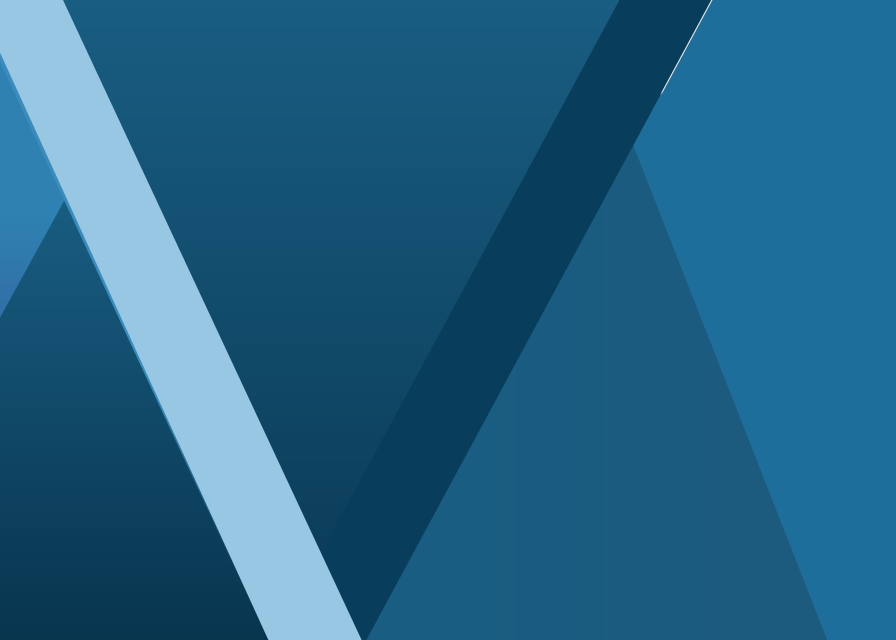
This background is drawn by a Shadertoy shader. Its source:

```glsl
const vec3 STEEL_BLUE = vec3(0.098, 0.365, 0.510);
const vec3 DEEP_NAVY  = vec3(0.030, 0.205, 0.305);
const vec3 BAND_NAVY  = vec3(0.031, 0.239, 0.361);
const vec3 PANEL_BLUE = vec3(0.118, 0.431, 0.612);
const vec3 DUSK_BLUE  = vec3(0.110, 0.353, 0.494);
const vec3 PALE_BLUE  = vec3(0.592, 0.780, 0.890);
const vec3 BRIGHT_BLUE = vec3(0.180, 0.505, 0.690);
const vec3 VIOLET_BLUE = vec3(0.196, 0.435, 0.655);
const vec3 RIM_BLUE   = vec3(0.230, 0.550, 0.740);

// Horizontal offset from a line given by its x at the bottom and top
float lineOffset(vec2 uv, float bottomX, float topX) {
    return uv.x - mix(bottomX, topX, uv.y);
}

// Smooth coverage of the area right of a line
float rightOf(vec2 uv, float bottomX, float topX, vec2 resolution) {
    vec2 gradient = vec2(1.0, bottomX - topX) / resolution;
    return clamp(lineOffset(uv, bottomX, topX) / length(gradient) + 0.5, 0.0, 1.0);
}

// Vertical shade between two heights
vec3 verticalShade(vec3 low, vec3 high, float y, float lowY, float highY) {
    return mix(low, high, clamp((y - lowY) / (highY - lowY), 0.0, 1.0));
}

void mainImage(out vec4 fragColor, in vec2 fragCoord) {
    vec2 res = iResolution.xy;
    vec2 uv = fragCoord / res;

    // Central field
    vec3 color = verticalShade(DEEP_NAVY, STEEL_BLUE, uv.y, -0.12, 1.0);

    // Right side: muted triangle and bright panel
    vec3 triangle = mix(STEEL_BLUE, DUSK_BLUE, smoothstep(0.45, 0.90, uv.x));
    float panel = rightOf(uv, 0.9232, 0.6432, res);
    vec3 rightSide = mix(triangle, PANEL_BLUE, panel);

    // Dark diagonal band
    color = mix(color, BAND_NAVY, rightOf(uv, 0.306, 0.6914, res));
    color = mix(color, rightSide, rightOf(uv, 0.4089, 0.7943, res));

    // Thin highlight on the upper end of the dark band
    float hairline = rightOf(uv, 0.4084, 0.7938, res)
                   * (1.0 - rightOf(uv, 0.4098, 0.7952, res));
    color = mix(color, vec3(0.9), hairline * smoothstep(0.850, 0.858, uv.y));

    // Left side: shaded field and bright corner
    vec3 leftField = verticalShade(DEEP_NAVY, STEEL_BLUE, uv.y, 0.0, 0.70);
    vec3 corner = verticalShade(VIOLET_BLUE, BRIGHT_BLUE, uv.y, 0.51, 0.66);
    vec3 leftSide = mix(corner, leftField, rightOf(uv, -0.1973, 0.1945, res));

    // Tapering rim beside the pale band
    float rim = rightOf(uv, 0.2990, -0.0320, res);
    leftSide = mix(leftSide, RIM_BLUE, rim * smoothstep(0.05, 0.45, uv.y));

    // Pale diagonal band
    float bandStart = rightOf(uv, 0.2995, -0.0268, res);
    float bandEnd = rightOf(uv, 0.4036, 0.0703, res);
    vec3 leftAndBand = mix(leftSide, PALE_BLUE, bandStart);
    color = mix(leftAndBand, color, bandEnd);

    fragColor = vec4(color, 1.0);
}
```
